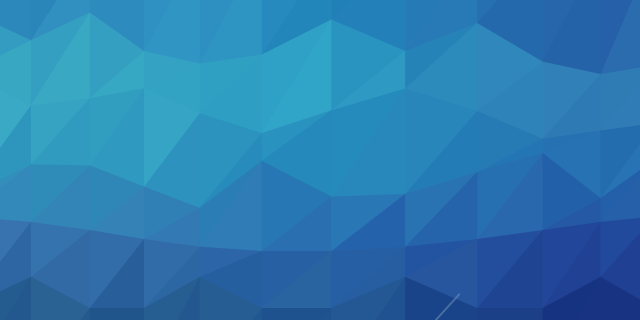
This background is drawn by a Shadertoy shader. Its source:

```glsl
const float PI = 3.14159;
const int ROWS = 6;
const int COLUMNS = 11;

float wave(float k, float amplitude, float frequency, float phase) {
    return amplitude * cos(frequency * k - phase);
}

// Depth below the top edge of a mesh row at column k
float rowDepth(int row, float k) {
    if (row == 0) return -0.16;
    if (row == 1) return 0.112 + 0.0055 * k + wave(k, 0.029, PI, 0.0)
                       - wave(k, 0.057, PI / 3.0, 0.0) + wave(k, 0.042, PI / 1.5, 0.0);
    if (row == 2) return 0.273 + 0.0156 * k + wave(k, 0.0625, PI / 2.0, 0.0)
                       + wave(k, 0.036, 0.7, 1.75);
    if (row == 3) return 0.56 - wave(k, 0.026, PI, 0.0) + wave(k, 0.065, 1.9, 4.75)
                       + wave(k, 0.031, 0.6, 2.4);
    if (row == 4) return 0.729 + wave(k, 0.057, 0.5, 2.25);
    if (row == 5) return 0.93 - wave(k, 0.065, PI / 1.5, 0.0);
    return 1.2;
}

vec2 meshVertex(int row, float k) {
    return vec2(0.057 + 0.2 * k - wave(k, 0.04, 0.8, 3.0), rowDepth(row, k));
}

float hash(vec3 cell) {
    return fract(sin(dot(cell, vec3(127.1, 311.7, 74.7))) * 4375.85);
}

// Five evenly spaced colour stops, t from 0 to 4
vec3 ramp(float t, vec3 a, vec3 b, vec3 c, vec3 d, vec3 e) {
    vec3 color = mix(a, b, clamp(t, 0.0, 1.0));
    color = mix(color, c, clamp(t - 1.0, 0.0, 1.0));
    color = mix(color, d, clamp(t - 2.0, 0.0, 1.0));
    return mix(color, e, clamp(t - 3.0, 0.0, 1.0));
}

// Teal on the upper left, falling to indigo on the lower right
vec3 colorField(vec2 p) {
    float t = clamp(p.y, 0.02, 0.98) * 3.84;
    vec3 left = ramp(t, vec3(0.18, 0.54, 0.74), vec3(0.23, 0.68, 0.77),
                     vec3(0.19, 0.60, 0.75), vec3(0.22, 0.45, 0.69), vec3(0.12, 0.33, 0.52));
    vec3 middle = ramp(t, vec3(0.14, 0.53, 0.74), vec3(0.17, 0.62, 0.77),
                       vec3(0.15, 0.54, 0.74), vec3(0.16, 0.40, 0.68), vec3(0.12, 0.32, 0.54));
    vec3 right = ramp(t, vec3(0.14, 0.36, 0.65), vec3(0.19, 0.49, 0.71),
                      vec3(0.14, 0.43, 0.69), vec3(0.14, 0.28, 0.61), vec3(0.08, 0.18, 0.48));
    float across = (p.x - 0.26) / 0.78;
    vec3 color = mix(left, middle, clamp(across, 0.0, 1.0));
    return mix(color, right, clamp(across - 1.0, 0.0, 1.0));
}

// Smoothed side test: 1 on the inner side of edge a-b
float edgeCoverage(vec2 p, vec2 a, vec2 b, float pixel) {
    vec2 edge = b - a, q = p - a;
    float d = (edge.x * q.y - edge.y * q.x) / max(length(edge), 1e-5);
    return clamp(d / pixel + 0.5, 0.0, 1.0);
}

// Flat facet colour in rgb, weighted by the coverage kept in alpha
vec4 facet(vec2 p, vec2 a, vec2 b, vec2 c, vec3 cell, float pixel) {
    float coverage = edgeCoverage(p, a, b, pixel) * edgeCoverage(p, b, c, pixel)
                   * edgeCoverage(p, c, a, pixel);
    if (coverage <= 0.0) return vec4(0.0);
    float shade = hash(cell) - 0.5;
    vec3 color = colorField((a + b + c) / 3.0) + shade * vec3(0.035, 0.05, 0.03);
    return vec4(color, 1.0) * coverage;
}

float segmentDistance(vec2 p, vec2 a, vec2 b) {
    vec2 q = p - a, s = b - a;
    return length(q - s * clamp(dot(q, s) / dot(s, s), 0.0, 1.0));
}

void mainImage(out vec4 fragColor, in vec2 fragCoord) {
    vec2 p = fragCoord / iResolution.xy * vec2(2.0, 1.0);
    p.y = 1.0 - p.y;
    float pixel = 1.0 / iResolution.y;

    // Split every mesh cell into two facets along its rising diagonal
    vec4 sum = vec4(colorField(p), 1.0) * 1e-4;
    for (int row = 0; row < ROWS; row++) {
        for (int column = 0; column < COLUMNS; column++) {
            float k = float(column) - 1.0;
            vec2 topLeft = meshVertex(row, k);
            vec2 topRight = meshVertex(row, k + 1.0);
            vec2 lowLeft = meshVertex(row + 1, k);
            vec2 lowRight = meshVertex(row + 1, k + 1.0);
            vec3 cell = vec3(k, float(row), 0.0);
            sum += facet(p, topLeft, topRight, lowLeft, cell, pixel);
            sum += facet(p, topRight, lowRight, lowLeft, cell + vec3(0.0, 0.0, 1.0), pixel);
        }
    }
    vec3 color = sum.rgb / sum.a;

    // Faint glint along one lower crease
    float glint = segmentDistance(p, vec2(1.362, 1.0), vec2(1.435, 0.92));
    color = mix(color, vec3(0.45, 0.58, 0.72), 0.6 * (1.0 - smoothstep(0.0, 0.002 + pixel, glint)));
    fragColor = vec4(color, 1.0);
}
```
